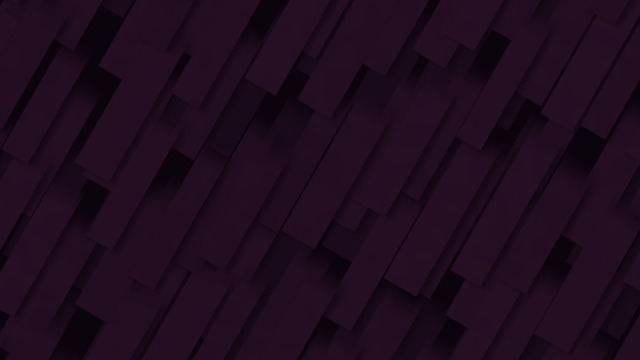
Write a WebGL 2 fragment shader that draws this background.

```glsl
#version 300 es
precision highp float;
// Dark plum planks leaning to the upper right, in overlapping layers.
// Each layer is a rotated, jittered grid of bars; every bar has a crisp lower
// end, a fading upper end and a soft shadow along its right side.

#define LEAN 0.524          // tilt from vertical, radians
#define PITCH 0.15          // column spacing, in canvas heights
#define ROW 0.50            // bar spacing along a column
#define WIDTH 0.093         // mean bar width
#define TOP_FADE 0.10       // length of the fading upper end
#define SHADOW_REACH 0.032  // shadow width
#define SHADOW_DEPTH 0.60
#define SOFTNESS 0.0022     // edge blur
#define GRAIN 0.05          // brightness variation

uniform vec2 u_resolution;
out vec4 fragColor;

const vec3 GAP = vec3(0.045, 0.014, 0.045);
const vec3 BACK_PLANK = vec3(0.100, 0.040, 0.100);
const vec3 FRONT_PLANK = vec3(0.143, 0.054, 0.133);

float hash(vec2 p) {
    vec3 q = fract(vec3(p.xyx) * 0.1031);
    q += dot(q, q.yzx + 33.33);
    return fract((q.x + q.y) * q.z);
}

float noise(vec2 p) {
    vec2 i = floor(p), f = fract(p);
    f = f * f * (3.0 - 2.0 * f);
    return mix(mix(hash(i), hash(i + vec2(1, 0)), f.x),
               mix(hash(i + vec2(0, 1)), hash(i + vec2(1, 1)), f.x), f.y);
}

// Coverage of the span from 0 to size, with smoothed ends
float span(float x, float size, float blur) {
    return smoothstep(-blur, blur, x) * smoothstep(-blur, blur, size - x);
}

// Paints one bar and its shadow; q is measured from the lower left corner
vec3 paintBar(vec3 color, vec2 q, vec2 size, vec3 plank) {
    float fade = 1.0 - smoothstep(size.y - TOP_FADE, size.y, q.y);
    float sideways = 1.0 - smoothstep(0.0, SHADOW_REACH, q.x - size.x);
    float shadow = sideways * step(0.0, q.x)
                 * smoothstep(-0.012, 0.012, q.y) * fade;
    color = mix(color, GAP, shadow * SHADOW_DEPTH);
    float body = span(q.x, size.x, SOFTNESS)
               * smoothstep(-SOFTNESS, SOFTNESS, q.y) * fade;
    return mix(color, plank, body);
}

// Paints every bar of one layer that can reach point p
vec3 paintLayer(vec3 color, vec2 p, float layer, vec3 plank) {
    p.x += layer * PITCH * 0.47;
    float column = floor(p.x / PITCH);
    for (int i = -1; i <= 1; i++) {
        float c = column + float(i);
        float shift = hash(vec2(c + 40.0, layer * 17.0 + 5.0)) * ROW;
        float row = floor((p.y - shift) / ROW);
        for (int j = -1; j <= 1; j++) {
            vec2 id = vec2(c, row + float(j)) + 50.0 + layer * 31.0;
            float a = hash(id), b = hash(id + 7.3), d = hash(id + 19.1);
            vec2 corner = vec2(c * PITCH + 0.05 * a,
                               (id.y - 50.0 - layer * 31.0 + 0.4 * b) * ROW + shift);
            vec2 size = vec2(WIDTH * mix(0.78, 1.22, d), ROW * mix(0.75, 1.0, a));
            color = paintBar(color, p - corner, size, plank * mix(0.96, 1.04, b));
        }
    }
    return color;
}

void main() {
    vec2 uv = gl_FragCoord.xy / u_resolution.y;

    // Axes across and along the planks
    float s = sin(LEAN), c = cos(LEAN);
    vec2 p = vec2(c * uv.x - s * uv.y, s * uv.x + c * uv.y);

    // Dim planks behind, two bright layers in front
    vec3 color = paintLayer(GAP, p, 0.0, BACK_PLANK);
    color = paintLayer(color, p, 1.0, FRONT_PLANK * 0.97);
    color = paintLayer(color, p, 2.0, FRONT_PLANK);

    // Faint blotches
    color *= 1.0 + GRAIN * (noise(uv * 28.0) - 0.5);
    fragColor = vec4(color, 1.0);
}
```
